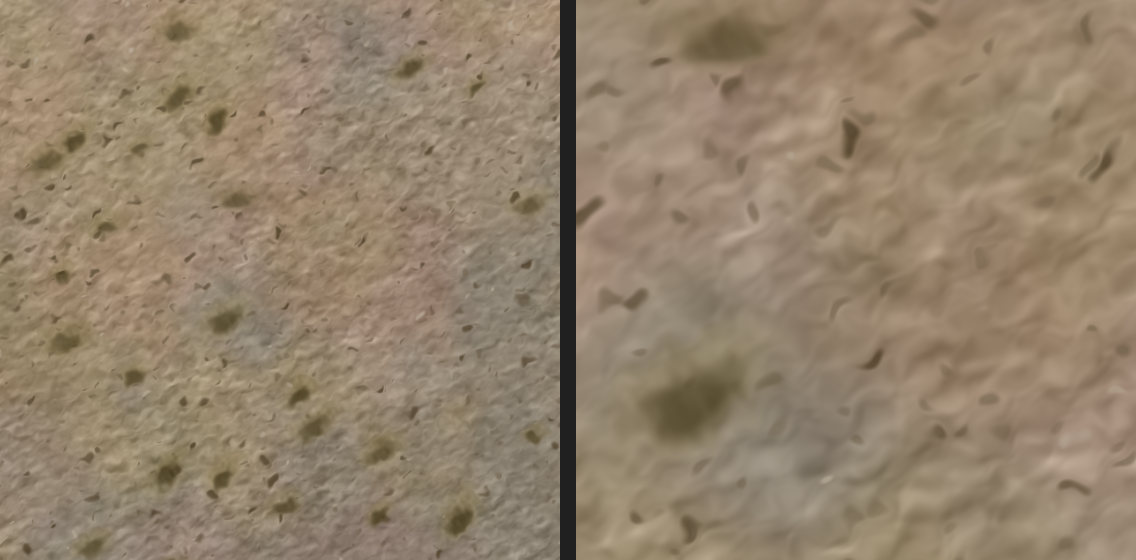
Left, the full canvas; right, a detail of the centre.
A WebGL 2 fragment shader for this texture:

```glsl
#version 300 es
precision highp float;
// Dry stony hillside: soft tinted soil with a slanted, side-lit grain,
// scattered dark tufts in three sizes with straw around the largest,
// and a few pale stones. Built from value noise and jittered cells.
uniform vec2 u_resolution;
out vec4 fragColor;

float hash(vec2 p) {
    vec3 q = fract(p.xyx * 0.1031);
    q += dot(q, q.yzx + 33.33);
    return fract((q.x + q.y) * q.z);
}

vec2 hash2(vec2 p) {
    return vec2(hash(p), hash(p + 41.7));
}

float noise(vec2 p) {
    vec2 i = floor(p), f = fract(p);
    f = f * f * (3.0 - 2.0 * f);
    return mix(mix(hash(i), hash(i + vec2(1, 0)), f.x),
               mix(hash(i + vec2(0, 1)), hash(i + vec2(1, 1)), f.x), f.y);
}

float fbm(vec2 p) {
    float sum = 0.0, amp = 0.5;
    for (int i = 0; i < 3; i++) {
        sum += amp * noise(p);
        p = mat2(0.8, 0.6, -0.6, 0.8) * p * 2.03 + 17.3;
        amp *= 0.55;
    }
    return sum / 0.926;
}

vec2 turn(vec2 p, float angle) {
    float c = cos(angle), s = sin(angle);
    return vec2(c * p.x + s * p.y, c * p.y - s * p.x);
}

// Coverage by soft slanted blobs, one candidate per jittered cell
float scatter(vec2 p, float cells, float density, float size, float seed) {
    vec2 g = p * cells, home = floor(g);
    float cover = 0.0;
    for (int y = -1; y <= 1; y++)
    for (int x = -1; x <= 1; x++) {
        vec2 cell = home + vec2(x, y);
        vec2 trait = hash2(cell + seed + 71.0);
        if (trait.x > density) continue;
        vec2 d = turn(g - cell - hash2(cell + seed), 0.1 + 0.9 * trait.y);
        float radius = size * mix(0.55, 1.15, hash(cell + seed + 133.0));
        float blob = 1.0 - smoothstep(0.35, 1.25, length(d / vec2(1.35, 0.8)) / radius);
        cover = max(cover, blob * mix(0.65, 1.0, trait.y));
    }
    return cover;
}

void main() {
    vec2 uv = gl_FragCoord.xy / u_resolution.y;

    // Ragged coordinates shared by grain and plants
    vec2 warp = vec2(noise(uv * 75.0), noise(uv * 75.0 + 53.0)) - 0.5;
    vec2 ragged = uv + 0.013 * warp;
    vec2 slant = turn(uv + 0.008 * warp, 0.6) * vec2(0.65, 1.1);

    // Grain: clumps, plus relief lit from the upper left
    float clumps = fbm(slant * 52.0) - 0.5;
    float relief = noise(slant * 95.0 + 9.0) - noise(slant * 95.0 + vec2(9.2, 9.6));
    float fine = noise(slant * 190.0 + 31.0) - 0.5;
    float rough = mix(0.7, 1.25, noise(uv * 9.0 + 5.0));
    float light = 0.589 + rough * (0.2 * clumps + 0.095 * relief + 0.05 * fine);

    // Broad drifts of shade and of ochre, pink and grey soil
    float drift = fbm(uv * 3.2 + 4.0) - 0.5;
    float ochre = smoothstep(0.4, 0.75, fbm(uv * 5.0 + 21.0) + 0.22 * (uv.y - uv.x));
    float pink = smoothstep(0.45, 0.72, fbm(uv * 4.0 + 63.0));
    float grey = smoothstep(0.42, 0.75, fbm(uv * 4.5 + 87.0) + 0.25 * (uv.x - uv.y));
    light += 0.07 * drift + 0.03 * (uv.y - 0.5) - 0.025 * grey;
    vec3 color = light + vec3(0.008, -0.055, -0.138);
    color += ochre * vec3(0.008, 0.006, -0.028);
    color += pink * vec3(0.018, -0.01, 0.004);
    color += grey * vec3(-0.02, 0.004, 0.026);

    // Pale stones
    float stones = scatter(ragged, 24.0, 0.09, 0.13, 311.0);
    color = mix(color, vec3(0.73, 0.68, 0.61), 0.65 * stones);

    // Straw halos sit slightly above the dark hearts of the shrubs
    float straw = scatter(ragged - vec2(0.0, 0.008), 9.0, 0.3, 0.36, 7.0);
    float shrubs = scatter(ragged, 9.0, 0.3, 0.2, 7.0);
    float clods = scatter(ragged, 18.0, 0.24, 0.17, 157.0);
    float specks = scatter(ragged, 36.0, 0.28, 0.2, 223.0);
    float blades = noise(turn(uv, 0.5) * vec2(160.0, 75.0));
    color = mix(color, vec3(0.52, 0.46, 0.29) + 0.14 * (blades - 0.5), 0.5 * straw);
    color = mix(color, vec3(0.38, 0.32, 0.23), 0.5 * specks);
    color = mix(color, vec3(0.31, 0.25, 0.16) + 0.1 * clumps, 0.8 * clods);
    vec3 leaf = vec3(0.28, 0.235, 0.125) + 0.16 * (blades - 0.5);
    color = mix(color, leaf, shrubs * mix(0.6, 1.0, blades));

    fragColor = vec4(color, 1.0);
}
```
